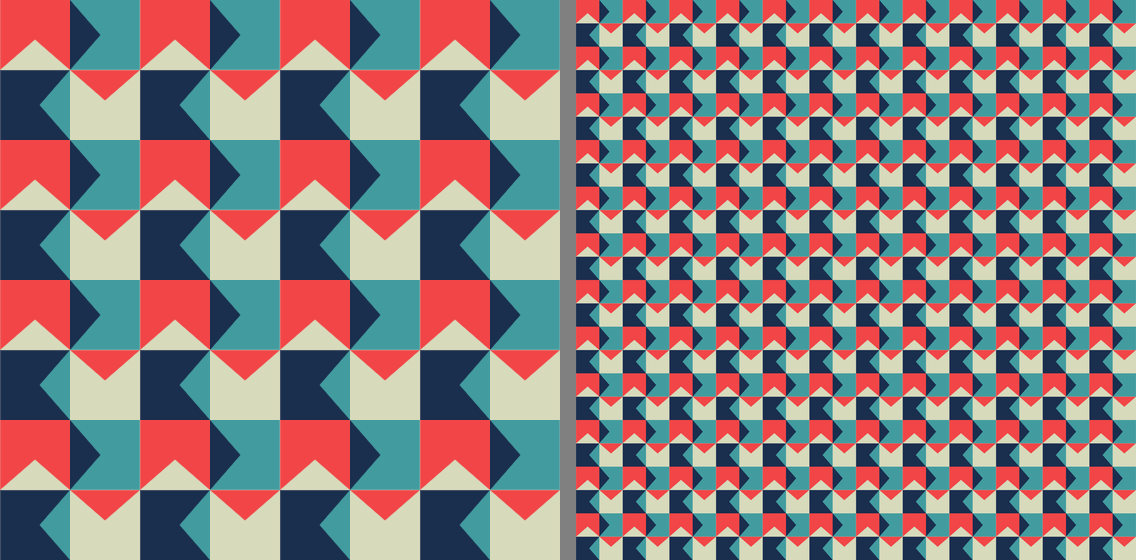
Left: one tile. Right: repeated 3 by 3.
Give the GLSL for this pattern, as a WebGL 2 fragment shader.

```glsl
#version 300 es
precision highp float;

#define REPEATS 4.0
#define NOTCH_HEIGHT 0.435
#define HAIRLINE_WIDTH 0.008
#define HAIRLINE_OPACITY 0.75
#define RED vec3(0.945, 0.272, 0.278)
#define CREAM vec3(0.845, 0.855, 0.735)
#define TEAL vec3(0.260, 0.612, 0.624)
#define NAVY vec3(0.102, 0.180, 0.306)
#define HAIRLINE vec3(0.86, 0.82, 0.76)

uniform vec2 u_resolution;
out vec4 fragColor;

// Pixel coverage of a signed distance, positive inside
float coverage(float dist, float pixel) {
    return clamp(dist / pixel + 0.5, 0.0, 1.0);
}

// Offset from a centre, wrapped over the two-cell period
vec2 wrapOffset(vec2 p, vec2 centre) {
    return mod(p - centre + 1.0, 2.0) - 1.0;
}

// Triangle whose base fills the cell side that baseDir points to
float notchDistance(vec2 p, vec2 baseDir) {
    float depth = 0.5 - dot(p, baseDir);
    float across = abs(dot(p, vec2(-baseDir.y, baseDir.x)));
    float edge = NOTCH_HEIGHT * (1.0 - 2.0 * across) - depth;
    return edge / length(vec2(1.0, 2.0 * NOTCH_HEIGHT));
}

// Box-filtered thin line
float lineCoverage(float dist, float pixel) {
    float halfWidth = 0.5 * HAIRLINE_WIDTH;
    return coverage(halfWidth - dist, pixel) - coverage(-halfWidth - dist, pixel);
}

void main() {
    // One unit is one cell; a repeat is two by two cells
    vec2 cellPos = gl_FragCoord.xy / u_resolution * REPEATS * 2.0;
    float pixel = REPEATS * 2.0 / min(u_resolution.x, u_resolution.y);

    // Cells in order: lower left, lower right, upper left, upper right
    vec3 ground[4] = vec3[4](NAVY, CREAM, RED, TEAL);
    vec3 notch[4] = vec3[4](TEAL, RED, CREAM, NAVY);
    vec2 baseDir[4] = vec2[4](vec2(1, 0), vec2(0, 1), vec2(0, -1), vec2(-1, 0));

    vec3 color = vec3(0.0);
    for (int i = 0; i < 4; i++) {
        vec2 local = wrapOffset(cellPos, vec2(i & 1, i >> 1) + 0.5);
        vec2 inside = 0.5 - abs(local);
        float cellMask = coverage(inside.x, pixel) * coverage(inside.y, pixel);
        float notchMask = coverage(notchDistance(local, baseDir[i]), pixel);
        color += cellMask * mix(ground[i], notch[i], notchMask);
    }

    // Pale seams: between the rows of a repeat, and between repeat columns
    vec2 seam = wrapOffset(cellPos, vec2(0.0, 1.0));
    float hairline = max(lineCoverage(seam.x, pixel), lineCoverage(seam.y, pixel));
    color = mix(color, HAIRLINE, hairline * HAIRLINE_OPACITY);

    fragColor = vec4(color, 1.0);
}
```
